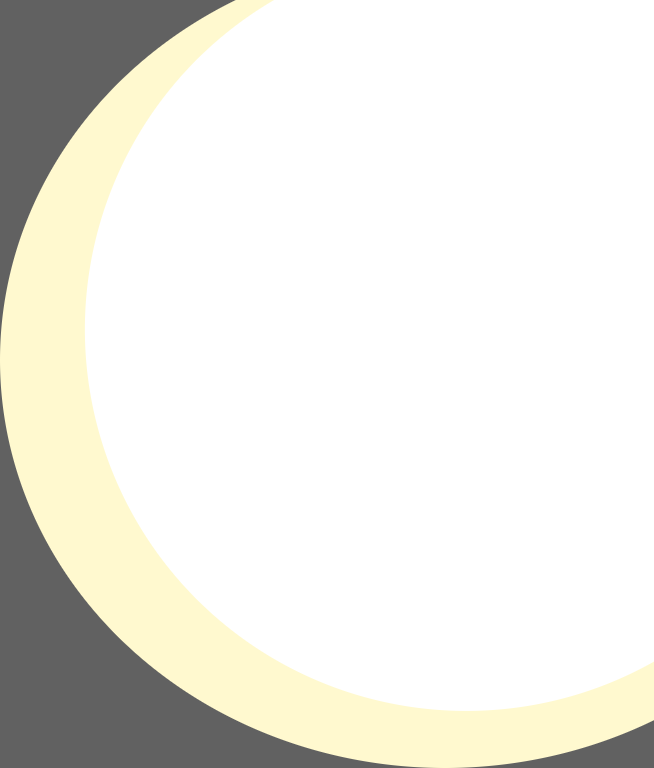
Give the GLSL for this background, as a Shadertoy shader.

```glsl
// A cream crescent on flat grey, opening towards the upper right.
// A white disc lies over a larger cream ellipse that touches the left and
// bottom borders; both edges are smoothed through a distance estimate.

const vec3 GREY  = vec3(0.380, 0.380, 0.380);
const vec3 CREAM = vec3(1.000, 0.976, 0.810);
const vec3 WHITE = vec3(1.0);

// First-order signed distance to an axis-aligned ellipse.
float ellipseDistance(vec2 p, vec2 center, vec2 radii) {
    vec2 q = (p - center) / radii;
    float level = length(q);
    float slope = length(q / radii);
    return level * (level - 1.0) / max(slope, 1e-4);
}

// Coverage of a shape, blended over one pixel around its edge.
float coverage(float dist, float pixel) {
    return clamp(0.5 - dist / pixel, 0.0, 1.0);
}

void mainImage(out vec4 fragColor, in vec2 fragCoord) {
    // Coordinates in canvas heights
    float pixel = 1.0 / iResolution.y;
    vec2 p = fragCoord * pixel;

    // Outer ellipse: its center equals its radii, so it meets both borders
    vec2 outerRadii = vec2(0.5794, 0.5312);
    float outer = ellipseDistance(p, outerRadii, outerRadii);

    // Inner disc, shifted up and to the right
    vec2 innerCenter = vec2(0.6072, 0.5710);
    float inner = ellipseDistance(p, innerCenter, vec2(0.4967));

    // Layers from back to front
    vec3 color = mix(GREY, CREAM, coverage(outer, pixel));
    color = mix(color, WHITE, coverage(inner, pixel));
    fragColor = vec4(color, 1.0);
}
```
